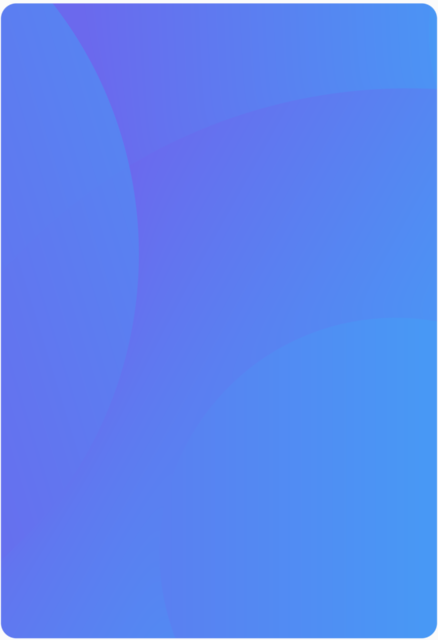
Reproduce this background procedurally as a Shadertoy shader.

```glsl
// A rounded card in violet-to-blue, built from large overlapping discs.
// Each disc replaces the tone beneath it with its own linear ramp and
// casts a faint shadow; one two-colour palette then tints the tone.

float disc(vec2 p, vec2 centre, float radius) {
    return length(p - centre) - radius;
}

float roundedBox(vec2 p, vec2 halfSize, float radius) {
    vec2 q = abs(p) - halfSize + radius;
    return length(max(q, 0.0)) + min(max(q.x, q.y), 0.0) - radius;
}

// Antialiased coverage of a signed distance
float cover(float d) {
    float px = 1.0 / iResolution.y;
    return 1.0 - smoothstep(-px, px, d);
}

// Lay a disc of the given tone over the base, with a soft outer shadow
float layer(float base, float tone, float d, float shadow) {
    base -= shadow * exp(-max(d, 0.0) / 0.018);
    return mix(base, tone, cover(d));
}

void mainImage(out vec4 fragColor, in vec2 fragCoord) {
    vec2 p = fragCoord / iResolution.y;
    float aspect = iResolution.x / iResolution.y;

    // Backdrop and the pale sliver at the upper right
    float tone = 1.6 * p.x + 0.077 * p.y - 0.265;
    tone = layer(tone, tone + 0.06, disc(p, vec2(0.951, 0.948), 0.281), 0.02);

    // Broad arc rising across the card
    float arc = disc(p, vec2(0.638, 0.016), 0.846);
    tone = layer(tone, 1.38 * p.x - 0.77 * p.y + 0.329, arc, 0.015);

    // Lower right disc
    float lower = disc(p, vec2(0.618, 0.135), 0.3685);
    tone = layer(tone, 1.23 * p.x + 0.164, lower, 0.03);

    // Left disc, with the broad arc faintly showing through
    float left = disc(p, vec2(-0.421, 0.603), 0.638);
    float leftTone = p.x + 0.31 * p.y + 0.12 - 0.025 * cover(arc);
    tone = layer(tone, leftTone, left, 0.04);

    vec3 violet = vec3(0.42, 0.41, 0.93);
    vec3 blue = vec3(0.28, 0.60, 0.96);
    vec3 cardColor = mix(violet, blue, clamp(tone, 0.0, 1.0));

    // Rounded card on a near-white page
    float card = roundedBox(p - vec2(0.5 * aspect, 0.4987),
                            vec2(0.5 * aspect - 0.0015, 0.496), 0.024);
    fragColor = vec4(mix(vec3(0.985), cardColor, cover(card)), 1.0);
}
```
